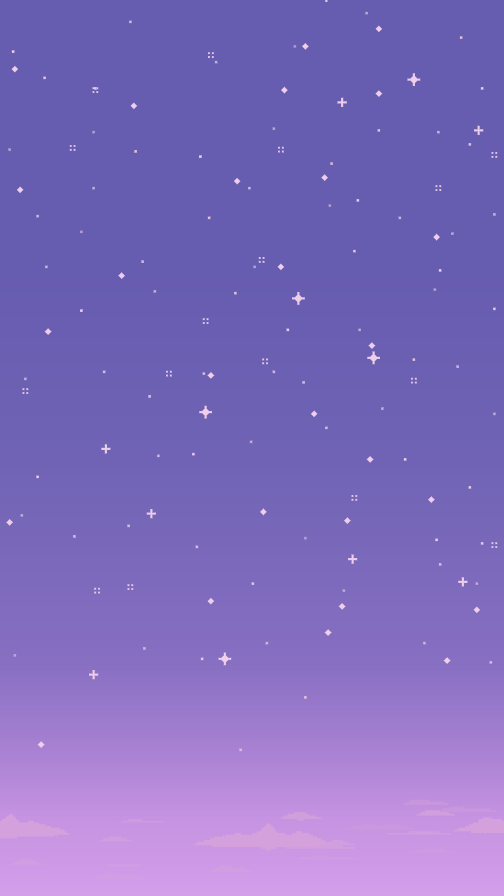
Write a Shadertoy shader that draws this background.

```glsl
#define GRID 288.0
#define STAR_KINDS 5
#define STAR_CELL 32.0
#define STAR_FADE vec2(35.0, 200.0)
#define STAR_COLOR vec3(0.96, 0.83, 0.93)
#define CLOUD_COLOR vec3(0.84, 0.64, 0.86)
#define WISP_COUNT 16
#define WISP_BAND vec2(8.0, 53.0)

float hash(vec2 p) {
    return fract(sin(dot(p, vec2(127.1, 311.7))) * 43758.5453);
}

float noise(float x) {
    float i = floor(x), f = fract(x);
    return mix(hash(vec2(i, 7.0)), hash(vec2(i + 1.0, 7.0)), f * f * (3.0 - 2.0 * f));
}

float box(vec2 p, vec2 halfSize) {
    vec2 d = abs(p) - halfSize;
    return max(d.x, d.y);
}

float diamond(vec2 p, float radius) {
    return (abs(p.x) + abs(p.y) - radius) * 0.7;
}

float plusShape(vec2 p, float arm) {
    return min(box(p, vec2(arm, 0.6)), box(p, vec2(0.6, arm)));
}

float cover(float dist, float pixel) {
    return clamp(0.5 - dist / pixel, 0.0, 1.0);
}

// Kinds: dot, diamond, four dots, plus, large sparkle
float starDistance(vec2 p, int kind) {
    if (kind == 0) return box(p, vec2(0.7));
    if (kind == 1) return diamond(p, 1.9);
    if (kind == 2) return box(abs(p) - 1.1, vec2(0.5));
    if (kind == 3) return plusShape(p, 2.6);
    return min(plusShape(p, 3.6), diamond(p, 2.6));
}

// Each kind scatters on its own, progressively coarser grid
float stars(vec2 p, float pixel) {
    float light = 0.0;
    for (int kind = 0; kind < STAR_KINDS; kind++) {
        float k = float(kind);
        float size = STAR_CELL + 16.0 * k;
        vec2 cell = floor(p / size);
        vec2 seed = cell + 31.0 * k + 3.0;
        vec2 jitter = vec2(hash(seed), hash(seed + 17.3));
        vec2 centre = floor((cell + 0.08 + 0.84 * jitter) * size) + 0.5;
        float chance = mix(0.72, 0.3, sqrt(k / 4.0));
        chance *= smoothstep(STAR_FADE.x, STAR_FADE.y, centre.y);
        float present = step(hash(seed + 41.9), chance);
        float glow = kind == 0 ? mix(0.5, 1.0, hash(seed + 63.1)) : 0.95;
        light = max(light, present * glow * cover(starDistance(p - centre, kind), pixel));
    }
    return light;
}

// Stepped mound on a nearly flat base
float cloud(vec2 p, vec2 base, float halfWidth, float height, float pixel) {
    vec2 q = p - floor(base);
    float x = q.x / halfWidth;
    float rise = height * (1.0 - x * x) * (0.55 + 0.6 * noise(floor(p.x) * 0.17 + base.y));
    float top = floor(rise + 0.5);
    float bottom = floor(0.25 * rise);
    return cover(max(q.y - top, -q.y - bottom), pixel);
}

float wisps(vec2 p, float pixel) {
    float haze = 0.0;
    for (int i = 0; i < WISP_COUNT; i++) {
        float n = float(i);
        vec2 base = vec2(hash(vec2(n, 1.0)) * GRID,
                         mix(WISP_BAND.x, WISP_BAND.y, fract(n * 0.618 + 0.2)));
        float halfWidth = mix(9.0, 22.0, hash(vec2(n, 2.0)));
        float height = mix(2.0, 4.5, hash(vec2(n, 3.0)));
        float alpha = mix(0.25, 0.75, hash(vec2(n, 4.0)));
        haze = max(haze, alpha * cloud(p, base, halfWidth, height, pixel));
    }
    return haze;
}

vec3 sky(float v) {
    vec3 c = mix(vec3(0.83, 0.62, 0.92), vec3(0.77, 0.575, 0.88), clamp(v / 0.09, 0.0, 1.0));
    c = mix(c, vec3(0.65, 0.50, 0.82), clamp((v - 0.09) / 0.08, 0.0, 1.0));
    c = mix(c, vec3(0.53, 0.435, 0.76), clamp((v - 0.17) / 0.09, 0.0, 1.0));
    c = mix(c, vec3(0.44, 0.39, 0.71), clamp((v - 0.26) / 0.22, 0.0, 1.0));
    return mix(c, vec3(0.40, 0.36, 0.69), clamp((v - 0.48) / 0.22, 0.0, 1.0));
}

void mainImage(out vec4 fragColor, in vec2 fragCoord) {
    vec2 p = fragCoord / iResolution.x * GRID;
    float pixel = GRID / iResolution.x;
    vec3 color = sky(fragCoord.y / iResolution.y);
    color = mix(color, STAR_COLOR, stars(p, pixel));

    // Thin wisps, then the three main banks
    float haze = wisps(p, pixel);
    haze = max(haze, 0.85 * cloud(p, vec2(10.0, 35.0), 30.0, 11.0, pixel));
    haze = max(haze, 0.85 * cloud(p, vec2(150.0, 29.0), 40.0, 11.0, pixel));
    haze = max(haze, 0.85 * cloud(p, vec2(286.0, 37.0), 27.0, 9.0, pixel));
    color = mix(color, CLOUD_COLOR, haze);
    fragColor = vec4(color, 1.0);
}
```
